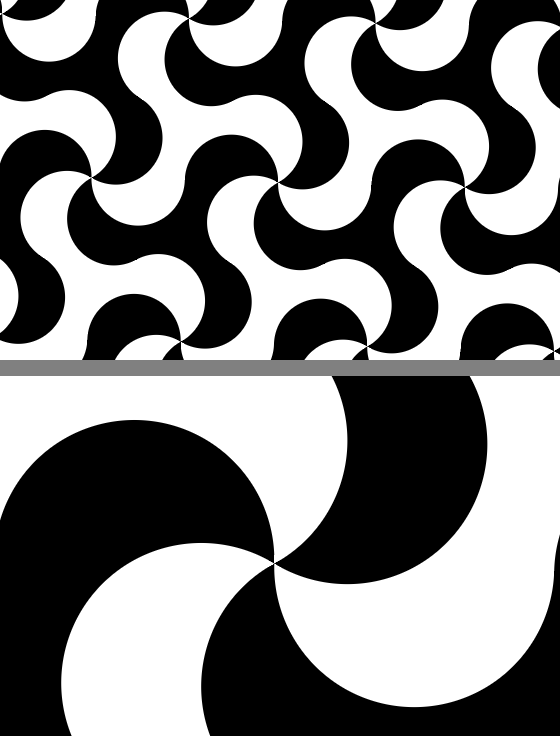
Top: the whole. Bottom: its middle third, enlarged.
This pattern is drawn by a Shadertoy shader. Its source:

```glsl
// Black and white pinwheel tiling: a triangular lattice whose edges are S-curves of two semicircles.

const float ROW_HEIGHT = 0.8660254;           // height of a unit triangle
const float ARC_RADIUS = 0.25;                // each edge holds two semicircles
const float SIXTH_TURN = 1.0471976;
const float REPEATS_ACROSS = 3.0;
const float TILT = -0.0255;                   // radians, counter-clockwise
const vec2 PINWHEEL_CENTER = vec2(-0.0034, -0.0045);  // offset in canvas widths
const vec3 DARK = vec3(0.0);
const vec3 LIGHT = vec3(1.0);

vec2 rotate(vec2 p, float angle) {
    float c = cos(angle), s = sin(angle);
    return vec2(c * p.x - s * p.y, s * p.x + c * p.y);
}

// Distance to the upper semicircle around the origin, ends included
float arcDistance(vec2 p, float radius) {
    return p.y > 0.0 ? abs(length(p) - radius)
                     : length(vec2(abs(p.x) - radius, p.y));
}

// Signed distance to stacked wavy lines; the sign flips at every line
float wavyRows(vec2 p, float rowHeight, float radius) {
    float row = round(p.y / rowHeight);
    float along = fract(p.x - 0.5 * row);
    float above = p.y - row * rowHeight;

    // The first half of each edge bulges down, the second half up
    float bulge = along < 0.5 ? -1.0 : 1.0;
    vec2 q = vec2(mod(along, 2.0 * radius) - radius, above * bulge);

    float side = above > 0.0 ? 1.0 : -1.0;
    if (q.y > 0.0 && length(q) < radius) side = -side;
    if (mod(row, 2.0) > 0.5) side = -side;
    return side * arcDistance(q, radius);
}

// Combines the three edge directions into alternating curved triangles
float pinwheelTiling(vec2 p, float rowHeight, float radius) {
    float side = 1.0;
    float nearest = 1.0;
    for (int i = 0; i < 3; i++) {
        float d = wavyRows(rotate(p, -float(i) * SIXTH_TURN), rowHeight, radius);
        side *= d < 0.0 ? -1.0 : 1.0;
        nearest = min(nearest, abs(d));
    }
    return side * nearest;
}

void mainImage(out vec4 fragColor, in vec2 fragCoord) {
    // Lattice space: one unit per triangle edge, origin on a pinwheel
    vec2 uv = (fragCoord - 0.5 * iResolution.xy) / iResolution.x;
    vec2 p = rotate((uv - PINWHEEL_CENTER) * REPEATS_ACROSS, -TILT);

    // Blend across one pixel at the boundary
    float pixel = REPEATS_ACROSS / iResolution.x;
    float d = pinwheelTiling(p, ROW_HEIGHT, ARC_RADIUS);
    float coverage = clamp(0.5 + d / pixel, 0.0, 1.0);
    fragColor = vec4(mix(DARK, LIGHT, coverage), 1.0);
}
```
